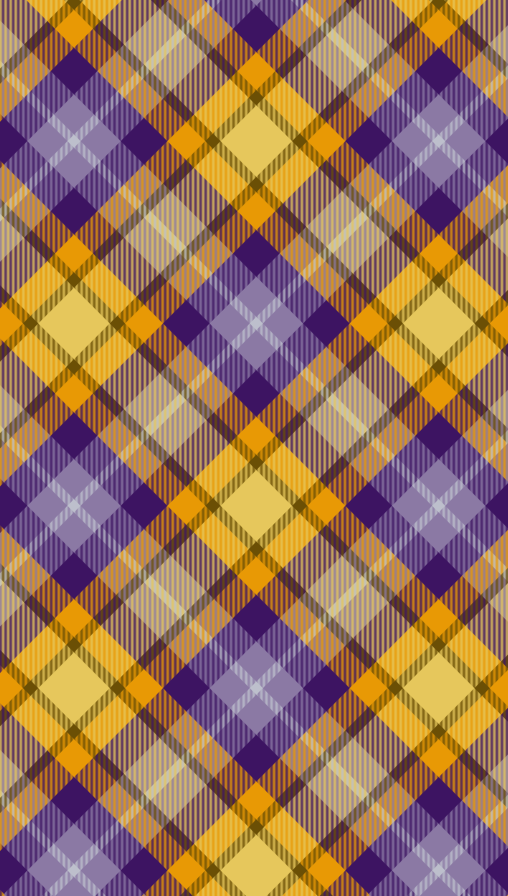
Reproduce this pattern procedurally as a Shadertoy shader.

```glsl
#define SETT 0.407                      // plaid period, in canvas heights
#define ORIGIN vec2(0.0026, 0.139)      // sett centre, from canvas centre
#define STRIPES 72.0                    // twill ribs per period
#define CONTRAST 0.58                   // how far warp and weft separate
#define SILVER vec3(0.74, 0.75, 0.80)
#define LAVENDER vec3(0.545, 0.475, 0.645)
#define PURPLE vec3(0.24, 0.08, 0.385)
#define ORANGE vec3(0.91, 0.60, 0.02)
#define BROWN vec3(0.42, 0.31, 0.02)
#define STRAW vec3(0.90, 0.78, 0.36)

// Swaps in the next band colour past an edge
vec3 band(vec3 base, vec3 next, float edge, float d, float soft) {
    return mix(base, next, smoothstep(edge - soft, edge + soft, d));
}

// Mirrored thread colour sequence along one axis, period 1
vec3 threadColor(float t, float soft) {
    float d = abs(fract(t + 0.5) - 0.5);
    vec3 c = band(SILVER, LAVENDER, 0.018, d, soft);
    c = band(c, PURPLE, 0.128, d, soft);
    c = band(c, ORANGE, 0.256, d, soft);
    c = band(c, BROWN, 0.360, d, soft);
    return band(c, STRAW, 0.402, d, soft);
}

// Share of warp showing on top: ribs run upright on the bias
float twill(float x, float pixel) {
    float soft = min(0.25, 0.12 + 0.5 * STRIPES * pixel);
    float rib = abs(fract(x * STRIPES) - 0.5);
    float top = smoothstep(0.25 - soft, 0.25 + soft, rib);
    return mix(0.5, top, CONTRAST);
}

void mainImage(out vec4 fragColor, in vec2 fragCoord) {
    vec2 p = (fragCoord - 0.5 * iResolution.xy) / iResolution.y;
    vec2 q = (p - ORIGIN) / SETT;
    float pixel = 1.0 / (iResolution.y * SETT);

    // Warp and weft cross on the two diagonals
    vec3 warp = threadColor(q.x + q.y, pixel);
    vec3 weft = threadColor(q.x - q.y, pixel);

    fragColor = vec4(mix(weft, warp, twill(q.x, pixel)), 1.0);
}
```
